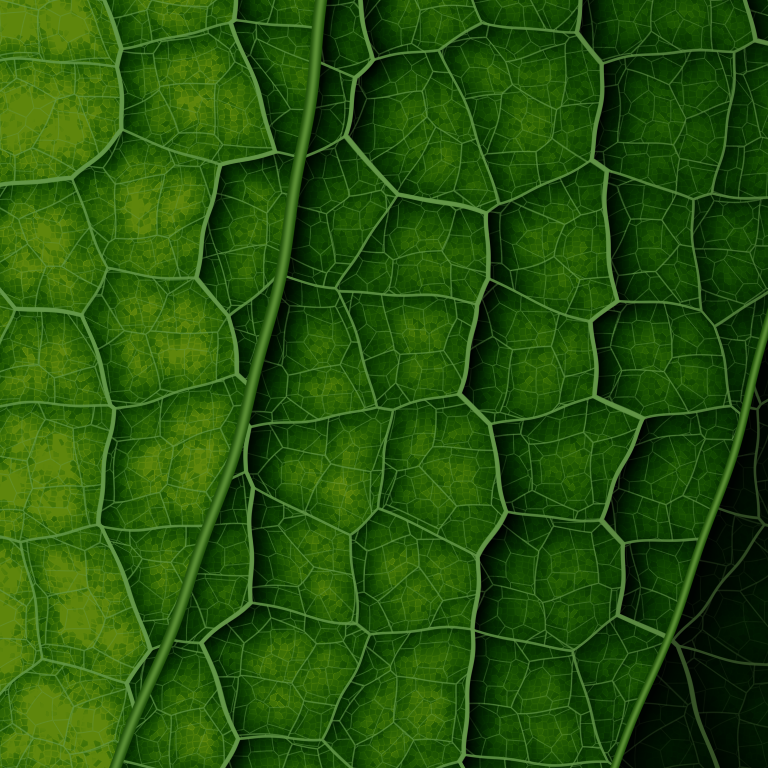
Write a WebGL 2 fragment shader that draws this texture.

```glsl
#version 300 es
precision highp float;
// A backlit leaf blade: smooth slanted main veins and a net of finer veins.
// Each net is cellular noise, re-seeded inside every parent cell; borders where
// cells fall in different upright lanes become the stronger, kinked branches.
uniform vec2 u_resolution;
out vec4 fragColor;

vec2 hash2(vec2 p) {
    return fract(sin(vec2(dot(p, vec2(127.1, 311.7)), dot(p, vec2(269.5, 183.3)))) * 43758.5);
}

vec2 site(vec2 cell) {
    return 0.14 + 0.72 * hash2(cell);
}

// Index of the upright lane that holds a canvas position
float laneOf(vec2 p) {
    return floor((p.x - 0.58 + 0.1 * (p.y - 0.5) + 0.02 * sin(p.y * 9.0 + 2.5)) / 0.25);
}

// x: distance to the cell border, y: crease shade, zw: cell id
// branch: the same distance and shade, for borders between lanes only
vec4 veinNet(vec2 p, float scale, vec2 shift, out vec2 branch) {
    vec2 q = p * scale + shift, base = floor(q), f = q - base;
    vec2 nearest = vec2(0.0), nearCell = vec2(0.0);
    float best = 9.0;
    for (int j = -1; j <= 1; j++)
    for (int i = -1; i <= 1; i++) {
        vec2 cell = vec2(i, j);
        vec2 r = cell + site(base + cell) - f;
        float d = dot(r, r);
        if (d < best) { best = d; nearest = r; nearCell = cell; }
    }
    float lane = laneOf(p + nearest / scale);
    vec2 border = vec2(9.0, 0.0);
    branch = border;
    for (int j = -2; j <= 2; j++)
    for (int i = -2; i <= 2; i++) {
        vec2 cell = nearCell + vec2(i, j);
        vec2 r = cell + site(base + cell) - f;
        vec2 gap = r - nearest;
        if (dot(gap, gap) > 1e-4) {
            vec2 n = normalize(gap);
            float d = dot(0.5 * (nearest + r), n);
            float shade = max(dot(n, vec2(-0.88, 0.47)), 0.0) * exp(-5.5 * d);
            border = vec2(min(border.x, d), max(border.y, shade));
            if (laneOf(p + r / scale) != lane)
                branch = vec2(min(branch.x, d), max(branch.y, shade));
        }
    }
    branch.x /= scale;
    return vec4(border.x / scale, border.y, base + nearCell);
}

// Soft-edged line of a given half width
float line(float d, float halfWidth) {
    float soft = max(0.7 / u_resolution.y, 0.0009);
    return 1.0 - smoothstep(halfWidth - soft, halfWidth + soft, d);
}

// Black green through yellow green
vec3 leafColor(float t) {
    t = clamp(t, 0.0, 1.15);
    return vec3(0.28 * t * t, 0.01 + 0.46 * pow(t, 0.83), 0.002 + 0.03 * t * t * t);
}

void main() {
    vec2 uv = gl_FragCoord.xy / u_resolution;
    vec2 p = uv + 0.005 * sin(uv.yx * vec2(19.0, 23.0) + vec2(1.0, 4.0))
                + 0.0015 * sin(uv.yx * vec2(71.0, 63.0) + uv * 31.0);

    // Main veins, repeated across a bent slant
    float slant = uv.x - 0.15 - 0.27 * uv.y - 0.045 * sin(3.14 * uv.y)
                + 0.002 * sin(uv.y * 27.0);
    float strip = floor(slant / 0.65);
    float mainRight = slant - strip * 0.65;
    float mainDist = 0.95 * min(mainRight, 0.65 - mainRight);
    float mainWidth = 0.0075 - 0.002 * floor(slant / 0.65 + 0.5);

    // Nested nets, coarse to fine
    vec2 branch, unused;
    vec4 coarse = veinNet(p, 6.4, vec2(17.0, 9.0) * strip, branch);
    vec4 medium = veinNet(p, 13.5, 40.0 * hash2(coarse.zw), unused);
    vec4 small = veinNet(p, 31.0, 40.0 * hash2(medium.zw), unused);
    vec4 grain = veinNet(p, 125.0, vec2(0.0), unused);

    // Blade light: bright at left, dim at right, domed cells
    float light = 1.36 - 0.74 * uv.x
                + 0.1 * sin(uv.x * 9.0 + 1.0) * sin(uv.y * 8.0 + uv.x * 4.0);
    light *= strip > 0.5 ? 0.22 : 1.0;
    float tone = light * (0.72 + 0.28 * smoothstep(0.0, 0.055, coarse.x));
    tone *= 0.86 + 0.14 * smoothstep(0.0, 0.025, medium.x);

    // Dark creases to the lower right of each vein, deeper at right
    float depth = mix(0.4, 1.0, smoothstep(0.0, 0.5, uv.x));
    tone *= 1.0 - depth * exp(-max(mainRight - 0.012, 0.0) / 0.035);
    tone *= 1.0 - depth * min(1.25 * branch.y, 1.0);
    tone *= 1.0 - 0.65 * depth * coarse.y;
    tone *= 1.0 - 0.3 * depth * medium.y;
    tone *= 1.0 - 0.3 * exp(-mainDist / 0.012);

    // Fine grain of the blade
    tone *= 0.95 + 0.3 * (hash2(grain.zw).x - 0.5) + 0.16 * line(grain.x, 0.0006);
    vec3 color = leafColor(tone);

    // Veins, thin to thick; the thin ones sink into the dark creases
    vec3 pale = vec3(0.39, 0.59, 0.28) * mix(0.55, 1.0, smoothstep(0.1, 0.9, light));
    float lit = smoothstep(0.0, 0.4, tone);
    color = mix(color, pale, (0.15 + 0.35 * lit) * line(small.x, 0.0006));
    color = mix(color, pale, (0.35 + 0.35 * lit) * line(medium.x, 0.0009));
    color = mix(color, pale, 0.85 * line(coarse.x, 0.0017));
    color = mix(color, pale, 0.95 * line(branch.x, 0.0029));
    float ridge = 1.0 - smoothstep(0.0, mainWidth, mainDist);
    vec3 stem = mix(vec3(0.13, 0.32, 0.04), vec3(0.35, 0.55, 0.2), ridge);
    color = mix(color, stem, line(mainDist, mainWidth));

    fragColor = vec4(color, 1.0);
}
```
